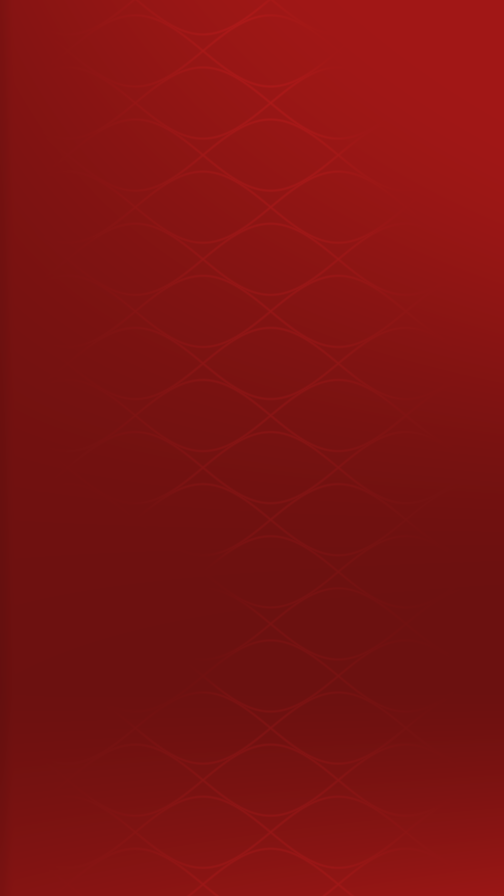
Write a WebGL 1 fragment shader that draws this background.

```glsl
precision highp float;
// Deep red gradient with glowing corners and a faint lattice of interlaced waves.

uniform vec2 u_resolution;

#define DARK_RED vec3(0.424, 0.065, 0.061)
#define BRIGHT_RED vec3(0.630, 0.092, 0.086)
#define LINE_GLOW vec3(0.062, 0.008, 0.012)
#define ASPECT 1.7778
#define LATTICE_ORIGIN vec2(0.537, 1.160)
#define WAVE_LENGTH 0.537
#define WAVE_HEIGHT 0.0706
#define ROW_STEP 0.2067
#define LINE_HALF_WIDTH 0.0022

const float TAU = 6.2831853;

// Distance to the nearest row of a repeated sine wave.
float waveDistance(vec2 p, float phase, float rowShift) {
  float angle = TAU * p.x / WAVE_LENGTH + phase;
  float offset = p.y - rowShift - WAVE_HEIGHT * sin(angle);
  float rowOffset = mod(offset + 0.5 * ROW_STEP, ROW_STEP) - 0.5 * ROW_STEP;
  float slope = WAVE_HEIGHT * TAU / WAVE_LENGTH * cos(angle);
  return abs(rowOffset) / sqrt(1.0 + slope * slope);
}

// Four wave families, a quarter turn apart, alternate by half a row.
float lattice(vec2 p, float pixel) {
  float ink = 0.0;
  for (int i = 0; i < 4; i++) {
    float k = float(i);
    float d = waveDistance(p, k * TAU / 4.0, mod(k, 2.0) * 0.5 * ROW_STEP);
    float line = 1.0 - smoothstep(0.0, LINE_HALF_WIDTH + pixel, d);
    ink = max(ink, line) + 0.25 * min(ink, line);
  }
  return ink;
}

// The lattice fades at the sides, the upper right and the lower left.
float latticeFade(vec2 uv) {
  float sides = smoothstep(0.06, 0.50, uv.x) * (1.0 - smoothstep(0.58, 0.93, uv.x));
  float corner = 1.0 - smoothstep(1.44, 1.64, uv.x + uv.y);
  float hollow = smoothstep(0.7, 1.15, length((uv - vec2(0.18, 0.32)) / vec2(0.32, 0.14)));
  float dimBand = 1.0 - 0.3 * exp(-pow((uv.y - 0.33) / 0.13, 2.0));
  return sides * corner * hollow * dimBand;
}

// Light falls from the upper right and rises from the lower edge.
float glow(vec2 uv) {
  float tilted = 0.4 + (uv.y - 0.4) * (0.32 + 0.68 * uv.x);
  float upper = smoothstep(0.32, 0.88, tilted);
  float lower = pow(max(1.0 - uv.y / 0.23, 0.0), 1.3) * (0.46 + 0.42 * uv.x);
  return clamp(upper + lower, 0.0, 1.0);
}

void main() {
  vec2 uv = gl_FragCoord.xy / u_resolution;
  vec2 p = uv * vec2(1.0, ASPECT) - LATTICE_ORIGIN;

  vec3 color = mix(DARK_RED, BRIGHT_RED, glow(uv));
  color += LINE_GLOW * lattice(p, 1.0 / u_resolution.x) * latticeFade(uv);

  // Thin shade along the left edge
  color *= 1.0 - 0.07 * (1.0 - smoothstep(0.0, 0.03, uv.x));
  gl_FragColor = vec4(color, 1.0);
}
```
